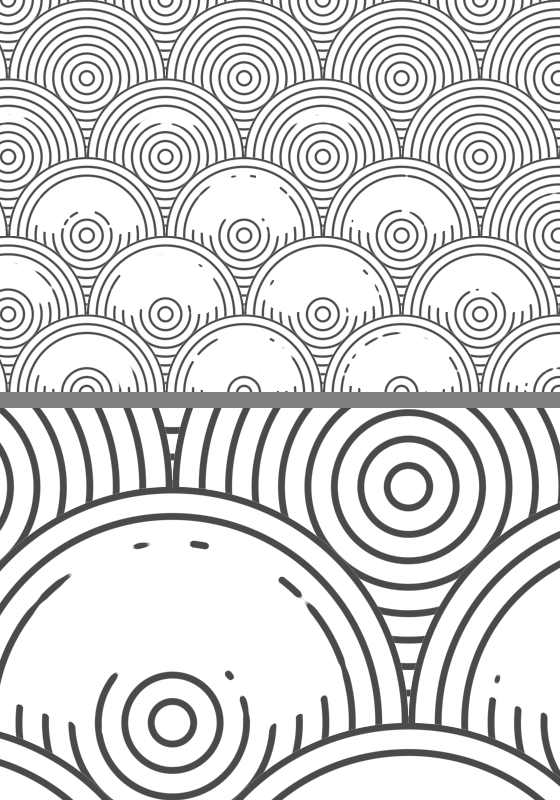
Top: the whole. Bottom: its middle third, enlarged.
This pattern is drawn by a WebGL 2 fragment shader. Its source:

```glsl
#version 300 es
precision highp float;

uniform vec2 u_resolution;
out vec4 outColor;

const vec3 PAPER = vec3(1.0);
const vec3 INK = vec3(0.29);
const float RADIUS = 0.1405;              // disc radius as a share of canvas width
const vec2 ORIGIN = vec2(1.103, -0.012);  // first disc centre, in radii
const float INNER_RING = 0.09;
const float RING_STEP = 0.112;
const float LAST_RING = 8.0;
const float HALF_LINE = 0.0145;

float hash(vec2 p) {
    return fract(sin(dot(p, vec2(127.1, 311.7))) * 43758.5453);
}

float valueNoise(vec2 p) {
    vec2 cell = floor(p);
    vec2 f = fract(p);
    f = f * f * (3.0 - 2.0 * f);
    float low = mix(hash(cell), hash(cell + vec2(1.0, 0.0)), f.x);
    float high = mix(hash(cell + vec2(0.0, 1.0)), hash(cell + 1.0), f.x);
    return mix(low, high, f.y);
}

// Nearest disc centre in a row; alternate rows shift by one radius
vec2 discCentre(float x, float row) {
    float start = ORIGIN.x + mod(row, 2.0);
    return vec2(start + 2.0 * floor((x - start) * 0.5 + 0.5), row + ORIGIN.y);
}

// Wear grows toward the lower rows, drifting right as it descends
float wearLevel(vec2 centre, float row) {
    float dx = centre.x - 3.5 - 0.6 * (1.0 - row);
    return smoothstep(3.6, 1.5, row) * max(0.0, 1.0 - 0.05 * dx * dx);
}

// Resistance to wear: weakest on the middle rings near the top
float resistance(vec2 v, float radius) {
    float band = radius - 0.52;
    float fromTop = 1.0 - v.y / max(length(v), 1e-4);
    float frontGap = length(vec2(abs(v.x) - 1.0, v.y + 1.0)) - 1.0;
    float sheltered = 1.0 - smoothstep(0.04, 0.22, frontGap);
    return 0.15 + 12.0 * band * band + 0.35 * fromTop + sheltered;
}

// Concentric rings, with strokes that taper away where worn
float ringInk(vec2 v, float level, vec2 seed, float px) {
    float d = length(v);
    float ring = clamp(floor((d - INNER_RING) / RING_STEP + 0.5), 0.0, LAST_RING);
    float radius = INNER_RING + ring * RING_STEP;
    float angle = atan(v.x, v.y + 1e-5);
    vec2 along = vec2(angle * (3.0 + ring), ring * 3.7) + seed * 7.3;
    float grain = (valueNoise(along) - 0.5) * 0.6 * level;
    float kept = smoothstep(0.0, 0.12, resistance(v, radius) - level + grain);
    float halfLine = HALF_LINE * mix(0.35, 1.0, kept);
    float stroke = 1.0 - smoothstep(-px, px, abs(d - radius) - halfLine);
    return stroke * smoothstep(0.0, 0.5, kept);
}

float discInk(vec2 q, vec2 centre, float row, float px) {
    return ringInk(q - centre, wearLevel(centre, row), centre, px);
}

void main() {
    vec2 q = gl_FragCoord.xy / (u_resolution.x * RADIUS);
    float px = 0.8 / (u_resolution.x * RADIUS);

    // The lower row overlaps the one above it
    float row = floor(q.y - ORIGIN.y);
    vec2 front = discCentre(q.x, row);
    vec2 back = discCentre(q.x, row + 1.0);
    float cover = 1.0 - smoothstep(-px, px, length(q - front) - 1.0);
    float ink = mix(discInk(q, back, row + 1.0, px),
                    discInk(q, front, row, px), cover);

    outColor = vec4(mix(PAPER, INK, ink), 1.0);
}
```
